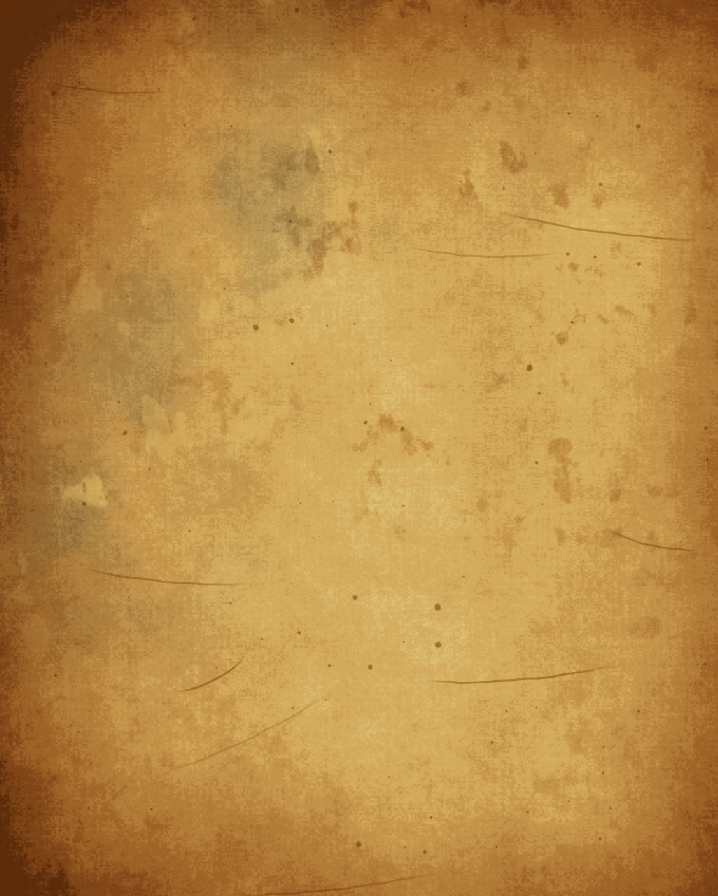
Give the GLSL for this texture, as a WebGL 2 fragment shader.

```glsl
#version 300 es
precision highp float;

#define EDGE_SHADE 0.56
#define MOTTLE 0.36
#define STAIN 0.62
#define FLAKE 0.60
#define PIT 0.24
#define GRAIN 0.17
#define SCRATCHES 9
#define SPECK_CELLS 26.0

uniform vec2 u_resolution;
out vec4 fragColor;

float hash(vec2 p) {
  return fract(sin(dot(p, vec2(127.1, 311.7))) * 43758.5453);
}

float noise(vec2 p) {
  vec2 i = floor(p), f = fract(p);
  f = f * f * (3.0 - 2.0 * f);
  return mix(mix(hash(i), hash(i + vec2(1, 0)), f.x),
             mix(hash(i + vec2(0, 1)), hash(i + vec2(1, 1)), f.x), f.y);
}

float fbm(vec2 p) {
  float sum = 0.0, amp = 0.5;
  for (int i = 0; i < 6; i++) {
    sum += amp * noise(p);
    p = mat2(1.6, 1.2, -1.2, 1.6) * p + 7.3;
    amp *= 0.54;
  }
  return sum / 1.06;
}

float blob(vec2 uv, vec2 center, vec2 radius) {
  vec2 d = (uv - center) / radius;
  return exp(-dot(d, d));
}

// Brown edges through ochre to pale straw
vec3 parchment(float t) {
  vec3 c = mix(vec3(0.36, 0.17, 0.04), vec3(0.50, 0.27, 0.09), smoothstep(0.0, 0.16, t));
  c = mix(c, vec3(0.62, 0.39, 0.15), smoothstep(0.16, 0.35, t));
  c = mix(c, vec3(0.70, 0.49, 0.22), smoothstep(0.35, 0.51, t));
  c = mix(c, vec3(0.77, 0.58, 0.29), smoothstep(0.51, 0.66, t));
  c = mix(c, vec3(0.83, 0.67, 0.36), smoothstep(0.66, 0.79, t));
  return mix(c, vec3(0.86, 0.76, 0.48), smoothstep(0.79, 0.97, t));
}

// Thin, slightly bowed lines with fading ends
float scratches(vec2 p, float aspect, float pixel) {
  float mark = 0.0;
  for (int i = 0; i < SCRATCHES; i++) {
    vec2 id = vec2(float(i), 4.7);
    vec2 start = vec2(hash(id) * aspect, hash(id + 1.3));
    float angle = mix(-0.25, 0.5, hash(id + 2.9));
    float len = mix(0.04, 0.14, hash(id + 5.1));
    vec2 d = mat2(cos(angle), -sin(angle), sin(angle), cos(angle)) * (p - start);
    float s = d.x / len;
    float offset = abs(d.y - 0.008 * s * s + 0.002 * noise(p * 70.0));
    float line = 1.0 - smoothstep(0.0004, 0.0008 + pixel, offset);
    mark += line * (1.0 - smoothstep(0.5, 1.0, abs(s))) * mix(0.25, 0.8, hash(id + 8.2));
  }
  return min(mark, 1.0);
}

// Scattered small dark dots
float specks(vec2 p, float pixel) {
  vec2 cell = floor(p * SPECK_CELLS);
  vec2 center = 0.25 + 0.5 * vec2(hash(cell + 3.1), hash(cell + 9.4));
  float radius = mix(0.0008, 0.0035, pow(hash(cell + 6.6), 4.0));
  float dist = length(fract(p * SPECK_CELLS) - center) / SPECK_CELLS;
  dist += 0.0015 * (noise(p * 300.0) - 0.5);
  return step(0.8, hash(cell)) * (1.0 - smoothstep(radius - pixel, radius + pixel, dist));
}

void main() {
  vec2 uv = gl_FragCoord.xy / u_resolution;
  vec2 p = gl_FragCoord.xy / u_resolution.y;
  float pixel = 1.0 / u_resolution.y;
  float cloud = fbm(p * 4.0 + 2.0);
  float patches = fbm(p * 11.0 + 19.0);
  float fine = fbm(p * 60.0 + 31.0);

  // Uneven darkening towards the borders
  vec2 d = abs(uv - vec2(0.57, 0.49)) / 0.56;
  float shade = pow(d.x, 2.5) + pow(d.y, 3.0);
  vec2 border = min(uv, 1.0 - uv);
  float rim = 1.0 - smoothstep(0.0, 0.11, min(border.x, border.y));
  float tone = 0.89 - EDGE_SHADE * shade - 0.10 * rim;
  tone += MOTTLE * (cloud - 0.5) + 0.5 * MOTTLE * (patches - 0.5);

  // Worn zone in the upper left and middle
  float worn = blob(uv, vec2(0.38, 0.72), vec2(0.25, 0.25))
             + 0.9 * blob(uv, vec2(0.15, 0.43), vec2(0.13, 0.14));
  float pitted = blob(uv, vec2(0.62, 0.68), vec2(0.28, 0.3)) + 0.3;
  float stain = min(worn, 1.0) * smoothstep(0.36, 0.66, fbm(p * 6.5 + 47.0));
  tone -= 0.16 * stain;

  // Rusty pits, fibres and grain
  float pits = smoothstep(0.56, 0.74, fbm(p * vec2(48.0, 40.0) + 61.0));
  tone -= PIT * pits * pitted * smoothstep(0.38, 0.6, patches);
  float fibre = noise(p * vec2(420.0, 70.0)) + noise(p * vec2(60.0, 380.0)) - 1.0;
  float grain = noise(p * 330.0) + hash(floor(p * 512.0)) - 1.0;
  tone += GRAIN * (0.7 * (fine - 0.5) + 0.45 * grain + 0.25 * fibre);

  vec3 color = parchment(clamp(tone, 0.0, 1.0));
  float luma = dot(color, vec3(0.3, 0.59, 0.11));
  color = mix(color, luma * vec3(1.13, 0.99, 0.62), STAIN * stain);

  // Pale flakes, stretched upright
  float flakeField = fbm(p * vec2(30.0, 21.0) + 83.0);
  float flakes = smoothstep(0.60, 0.66, flakeField) * smoothstep(0.42, 0.58, patches);
  color = mix(color, vec3(0.87, 0.73, 0.40), FLAKE * flakes * min(worn, 1.0));

  // Scratches and specks
  color = mix(color, color * vec3(0.76, 0.62, 0.42), scratches(p, u_resolution.x * pixel, pixel));
  color = mix(color, color * vec3(0.66, 0.52, 0.38), 0.75 * specks(p, pixel));
  fragColor = vec4(clamp(color, 0.0, 1.0), 1.0);
}
```
